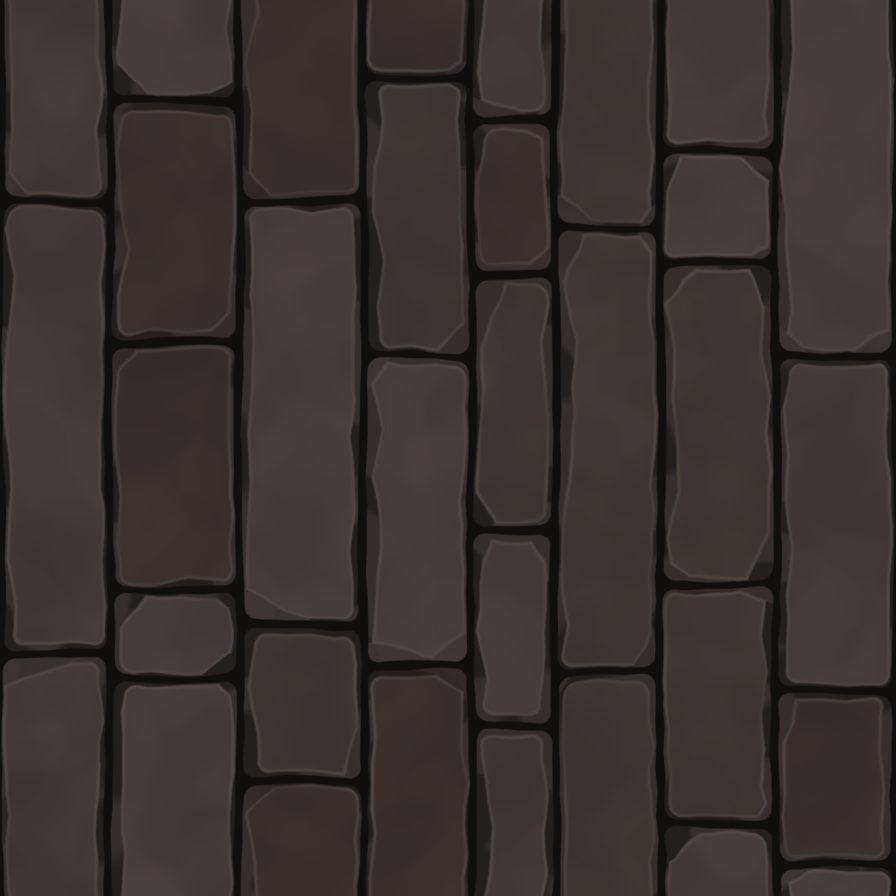
A WebGL 1 fragment shader for this texture:

```glsl
precision highp float;

// Dark stone slabs in eight upright columns with uneven joints, tiling both ways.
// Each slab is a rounded box with a chipped, inset face, a shaded bevel and a thin
// pale rim; layered angular noise gives the painted mottling.

uniform vec2 u_resolution;

#define MORTAR vec3(0.067, 0.059, 0.056)
#define BEVEL vec3(0.172, 0.154, 0.147)
#define STONE vec3(0.237, 0.212, 0.202)
#define WARM vec3(0.262, 0.232, 0.228)
#define RUST vec3(0.213, 0.178, 0.170)
#define RIM vec3(0.335, 0.312, 0.297)
#define GAP 0.0088
#define CORNER 0.013
#define RIM_WIDTH 0.0024
#define CHIP_SIZE 0.042
#define MOTTLE 0.15

float hash(vec2 p) {
  vec3 q = fract(vec3(p.xyx) * vec3(0.1031, 0.1130, 0.0973));
  q += dot(q, q.yzx + 33.33);
  return fract((q.x + q.y) * q.z);
}

// Piecewise linear noise keeps its contours angular, like chipped stone.
float ridge(float t, float seed) {
  float i = floor(t);
  return mix(hash(vec2(i, seed)), hash(vec2(i + 1.0, seed)), t - i);
}

float facets(vec2 p) {
  vec2 i = floor(p), f = p - i;
  return mix(mix(hash(i), hash(i + vec2(1.0, 0.0)), f.x),
             mix(hash(i + vec2(0.0, 1.0)), hash(i + 1.0), f.x), f.y);
}

float roundBox(vec2 p, vec2 lo, vec2 hi, float r) {
  vec2 q = abs(p - 0.5 * (lo + hi)) - 0.5 * (hi - lo) + r;
  return length(max(q, 0.0)) + min(max(q.x, q.y), 0.0) - r;
}

// Narrows span to the nearest marks below and above v.
void bracket(vec4 marks, float v, inout vec2 span) {
  for (int i = 0; i < 4; i++) {
    if (marks[i] <= v) span.x = max(span.x, marks[i]);
    else span.y = min(span.y, marks[i]);
  }
}

// Joint heights of a column; a repeated value means fewer joints.
vec4 joints(float column) {
  if (column < 0.5) return vec4(0.270, 0.776, 0.776, 0.776);
  if (column < 1.5) return vec4(0.243, 0.342, 0.618, 0.888);
  if (column < 2.5) return vec4(0.128, 0.303, 0.775, 0.775);
  if (column < 3.5) return vec4(0.257, 0.603, 0.914, 0.914);
  if (column < 4.5) return vec4(0.190, 0.409, 0.693, 0.865);
  if (column < 5.5) return vec4(0.250, 0.746, 0.746, 0.746);
  if (column < 6.5) return vec4(0.081, 0.348, 0.706, 0.831);
  return vec4(0.035, 0.229, 0.603, 0.603);
}

void main() {
  vec2 uv = gl_FragCoord.xy / u_resolution;
  float px = 1.0 / min(u_resolution.x, u_resolution.y);
  vec2 p = fract(uv + 0.0018 * sin(6.2832 * (uv.yx * vec2(2.0, 5.0) + uv)));

  // Find the slab: its column, its joints and its own seed.
  vec4 leftMarks = vec4(0.0, 0.122, 0.267, 0.406);
  vec4 rightMarks = vec4(0.526, 0.620, 0.737, 0.866);
  vec2 spanX = vec2(0.0, 1.0), spanY = vec2(-1.0, 2.0);
  bracket(leftMarks, p.x, spanX);
  bracket(rightMarks, p.x, spanX);
  float column = dot(step(leftMarks, vec4(p.x)) + step(rightMarks, vec4(p.x)), vec4(1.0)) - 1.0;
  vec4 rows = joints(column);
  for (int k = -1; k <= 1; k++) bracket(rows + float(k), p.y, spanY);
  float seed = floor(fract(spanY.x) * 1000.0 + 0.5) + 37.0 * column;
  vec2 size = vec2(spanX.y - spanX.x, spanY.y - spanY.x);
  p -= vec2(spanX.x, spanY.x);

  // Slab outline, slightly uneven along the mortar.
  float wobble = 0.0035 * (facets(p * 38.0 + seed) - 0.5);
  float body = roundBox(p, vec2(0.5 * GAP), size - 0.5 * GAP, CORNER) + wobble;

  // Raised face: each side has its own ragged inset, widest on the left.
  vec4 side = vec4(hash(vec2(seed, 1.0)), hash(vec2(seed, 2.0)),
                   hash(vec2(seed, 3.0)), hash(vec2(seed, 4.0)));
  vec4 rag = vec4(ridge(p.y * 19.0, seed + 5.0), ridge(p.x * 23.0, seed + 6.0),
                  ridge(p.y * 24.0, seed + 7.0), ridge(p.x * 25.0, seed + 8.0));
  vec4 inset = 0.5 * GAP + 0.001 + vec4(0.020, 0.009, 0.012, 0.012) * (0.25 + 0.75 * side) * rag;
  float face = roundBox(p, inset.xy, size - inset.zw, CORNER) + 1.2 * wobble;

  // Broken corners.
  float chip = -1.0;
  for (int k = 0; k < 4; k++) {
    vec2 corner = vec2(mod(float(k), 2.0), floor(float(k) * 0.5));
    vec2 key = vec2(seed, 11.0 + float(k));
    float depth = CHIP_SIZE * max(0.0, hash(key) - 0.35);
    vec2 slope = normalize(vec2(0.3 + hash(key + 20.0), 0.3 + hash(key + 40.0)));
    chip = max(chip, depth + 0.004 - dot(abs(p - corner * size) - 0.5 * GAP, slope));
  }
  chip += 3.0 * wobble;
  face = max(face, chip);

  // Painted tone: overlapping soft-edged patches over a tint for each slab.
  float tone = 0.0;
  for (int k = 0; k < 4; k++) {
    float layer = float(k);
    vec2 q = mat2(0.8, 0.6, -0.6, 0.8) * p * (7.0 + 5.0 * layer) + seed + 13.0 * layer;
    tone += 0.25 * smoothstep(0.40, 0.62, facets(q + 0.4 * facets(q * 2.3)));
  }
  float tint = hash(vec2(seed, 71.0));
  vec3 stone = mix(STONE, WARM, smoothstep(0.45, 0.8, tint));
  stone = mix(stone, RUST, 0.8 * step(tint, 0.14));
  stone *= 1.0 + MOTTLE * (tone - 0.45);

  // Layers: mortar, bevel with lighter chips, face, then the pale rim.
  float broken = smoothstep(-px, px, chip) * step(0.5, hash(vec2(seed, 83.0)));
  vec3 bevel = BEVEL * (0.78 + 0.4 * smoothstep(0.42, 0.52, facets(p * 21.0 + seed)));
  bevel = mix(bevel, stone * 0.92, 0.75 * broken);
  vec3 color = mix(MORTAR, bevel, smoothstep(px, -px, body));
  float inside = smoothstep(px, -px, max(face, body));
  color = mix(color, stone, inside);
  float rim = smoothstep(RIM_WIDTH + px, 0.0, abs(max(face, body) + 0.5 * RIM_WIDTH));
  color = mix(color, RIM, rim * (0.2 + 0.55 * facets(p * 17.0 + seed + 9.0)));
  gl_FragColor = vec4(color, 1.0);
}
```
